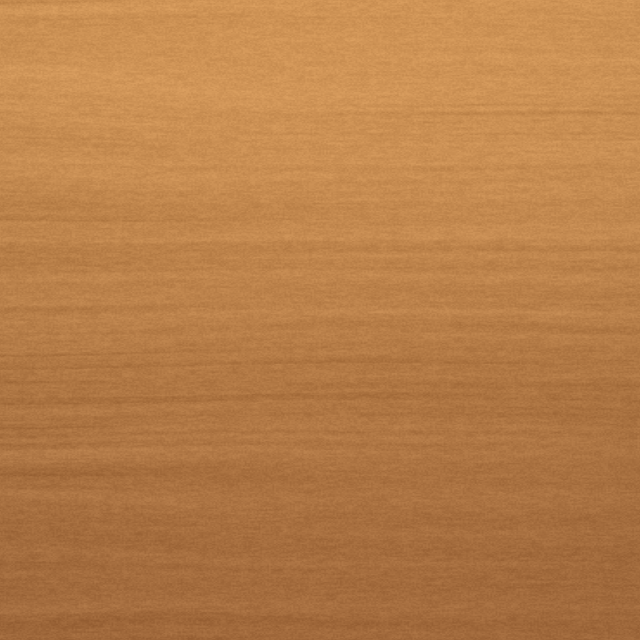
A Shadertoy shader for this texture:

```glsl
const vec3 LOW_COLOR = vec3(0.628, 0.410, 0.232);
const vec3 TOP_COLOR = vec3(0.812, 0.580, 0.338);
const vec3 GRAIN_TINT = vec3(1.0, 0.95, 0.80);

const float RING_DENSITY = 30.0;    // growth rings per canvas height
const float RING_WARP = 0.070;      // how far rings bend into pointed arches
const float RING_CONTRAST = 0.034;
const float STREAK_CONTRAST = 0.026;
const float LINE_CONTRAST = 0.034;
const float DARK_LINE_DEPTH = 0.034;
const float FIBER_CONTRAST = 0.036;
const float SPECKLE_CONTRAST = 0.054;
const float EDGE_SHADE = 0.025;

float hash(vec2 cell) {
    uvec2 q = uvec2(ivec2(cell)) * uvec2(1597u, 3571u);
    uint n = (q.x ^ (q.y << 7)) * 747796u + q.y;
    n = (n ^ (n >> 15)) * 739391u;
    n = (n ^ (n >> 13)) * 668265u;
    n ^= n >> 16;
    return float(n & 65535u) / 65535.0;
}

// Smooth value noise in -0.5 .. 0.5
float noise(vec2 p) {
    vec2 cell = floor(p);
    vec2 f = fract(p);
    f = f * f * (3.0 - 2.0 * f);
    float below = mix(hash(cell), hash(cell + vec2(1, 0)), f.x);
    float above = mix(hash(cell + vec2(0, 1)), hash(cell + vec2(1, 1)), f.x);
    return mix(below, above, f.y) - 0.5;
}

// Offset that bends level lines into long arches
float archBend(vec2 uv) {
    float bend = noise(uv * vec2(1.7, 6.0) + 11.0);
    bend += 0.4 * noise(uv * vec2(3.2, 13.0) + 37.0);
    return RING_WARP * bend;
}

float woodGrain(vec2 uv) {
    float bend = archBend(uv);
    float height = uv.y + bend;
    float gentle = uv.y + 0.25 * bend;

    // Rings, fading in and out over the plank
    float rings = noise(vec2(uv.x * 0.7, height * RING_DENSITY) + 53.0);
    rings += 0.8 * noise(vec2(uv.x * 0.9, height * RING_DENSITY * 2.4) + 71.0);
    float presence = smoothstep(-0.30, 0.30, noise(uv * vec2(1.2, 7.0) + 91.0));

    // Long streaks and fine lines that run on across the canvas
    float streaks = noise(vec2(uv.x * 0.8, gentle * 100.0) + 113.0);
    float lines = noise(vec2(uv.x * 1.3, gentle * 210.0) + 139.0);
    float lineBands = smoothstep(-0.20, 0.30, noise(uv * vec2(0.6, 10.0) + 157.0));

    // Sparse crisp dark lines
    float crease = noise(vec2(uv.x * 1.6, gentle * 150.0) + 211.0);
    float darkLines = smoothstep(0.18, 0.46, crease) * lineBands;

    // Short fibers and fine speckle
    float fibers = noise(uv * vec2(60.0, 330.0) + 173.0);
    float speckle = noise(uv * vec2(370.0, 490.0) + 197.0);

    return RING_CONTRAST * rings * mix(0.4, 1.2, presence)
         + STREAK_CONTRAST * streaks
         + LINE_CONTRAST * lines * mix(0.4, 1.2, lineBands)
         - DARK_LINE_DEPTH * (darkLines - 0.06)
         + FIBER_CONTRAST * fibers
         + SPECKLE_CONTRAST * speckle;
}

void mainImage(out vec4 fragColor, in vec2 fragCoord) {
    vec2 uv = fragCoord / iResolution.xy;

    // Light falling from the top, levelling off toward both ends
    float light = mix(uv.y, smoothstep(0.0, 0.95, uv.y), 0.65);
    vec3 color = mix(LOW_COLOR, TOP_COLOR, light);

    // Soft shade toward the left and right edges
    float side = 2.0 * uv.x - 1.0;
    color *= 1.0 + EDGE_SHADE * (0.33 - side * side);

    color += woodGrain(uv) * GRAIN_TINT;
    fragColor = vec4(clamp(color, 0.0, 1.0), 1.0);
}
```
